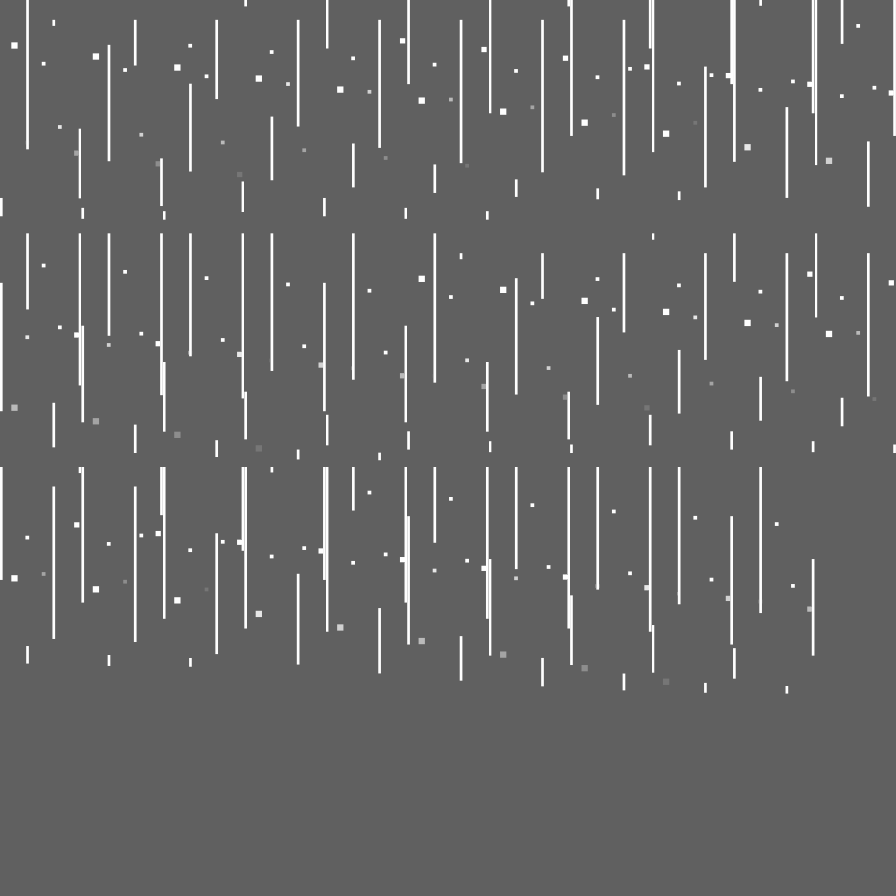
Give the GLSL for this pattern, as a Shadertoy shader.

```glsl
// Rain drawn as a sheet of animation frames: white streaks grow, then shrink
// away, while small square sparks sink and fade. Each tile of the grid is one
// frame; all shapes follow easing formulas of the frame number.

const float UNITS = 768.0;                 // design units across the canvas
const float COLUMNS = 11.0;
const float FRAME_HEIGHT = 200.0;
const float FRAME_COUNT = 32.0;
const float PERIOD = 16.0;                 // frames in one loop
const float HALF_LOOP = 8.0;
const float STREAK_WIDTH = 2.3;
const float STREAK_FIRST_X = 1.1;
const float STREAK_SPACING = 22.5;
const float GROWTH_FRAMES = 7.14;
const float SINK_SPEEDUP = 0.23;           // extra spark speed while fading
const float SMALL_SPARK = 3.2;
const float MEDIUM_SPARK = 4.5;
const float LARGE_SPARK = 5.4;
const vec3 BACKGROUND = vec3(0.376);
const vec3 WHITE = vec3(0.995);

// Share of a pixel-wide window at x that the span from lo to hi fills.
float spanCoverage(float x, float lo, float hi, float pixel) {
    float overlap = min(hi, x + 0.5 * pixel) - max(lo, x - 0.5 * pixel);
    return clamp(overlap / pixel, 0.0, 1.0);
}

float boxCoverage(vec2 p, vec2 lo, vec2 hi, vec2 pixel) {
    return spanCoverage(p.x, lo.x, hi.x, pixel.x)
         * spanCoverage(p.y, lo.y, hi.y, pixel.y);
}

// path: start, full length end, final top, final bottom.
float streak(vec2 p, vec2 pixel, float frame, float lane, float birth, vec4 path) {
    float age = mod(frame - birth, PERIOD);
    float top = path.x;
    float bottom;
    if (age < HALF_LOOP) {
        float left = (HALF_LOOP - 1.0 - age) / GROWTH_FRAMES;
        bottom = mix(path.y, path.x, left * left);
    } else {
        float left = (PERIOD - 1.0 - age) / HALF_LOOP;
        top = mix(path.z, path.x, left * left);
        bottom = mix(path.w, path.y, left * left);
    }
    float x = STREAK_FIRST_X + STREAK_SPACING * lane;
    float halfWidth = 0.5 * STREAK_WIDTH;
    return boxCoverage(p, vec2(x - halfWidth, top), vec2(x + halfWidth, bottom), pixel);
}

// A square that sinks at a steady speed, then faster as it fades.
float spark(vec2 p, vec2 pixel, float frame, float birth, vec2 start, float speed, float size) {
    float age = mod(frame - birth, PERIOD);
    float late = max(age - HALF_LOOP, 0.0);
    vec2 center = start + vec2(0.0, speed * (age + SINK_SPEEDUP * late));
    float fade = 1.0 - late / (HALF_LOOP - 1.0);
    return fade * boxCoverage(p, center - 0.5 * size, center + 0.5 * size, pixel);
}

void mainImage(out vec4 fragColor, in vec2 fragCoord) {
    // Canvas position, measured down from the top left
    vec2 uv = fragCoord / iResolution.xy;
    vec2 p = UNITS * vec2(uv.x, 1.0 - uv.y);
    vec2 pixel = UNITS / iResolution.xy;

    // Tile and frame number
    vec2 tileSize = vec2(UNITS / COLUMNS, FRAME_HEIGHT);
    vec2 tile = floor(p / tileSize);
    vec2 q = p - tile * tileSize;
    float frame = tile.x + COLUMNS * tile.y;

    // Streaks, in four lanes
    vec4 outerPath = vec4(0.0, 141.5, 181.0, 188.3);
    vec4 shortPath = vec4(0.0, 128.0, 164.0, 171.5);
    vec4 lowPath = vec4(17.0, 150.3, 188.0, 194.5);
    float light = streak(q, pixel, frame, 0.0, 3.0, outerPath);
    light = max(light, streak(q, pixel, frame, 1.0, 9.0, shortPath));
    light = max(light, streak(q, pixel, frame, 2.0, 0.0, lowPath));
    light = max(light, streak(q, pixel, frame, 3.0, 6.0, outerPath));

    // Sparks between the lanes
    light = max(light, spark(q, pixel, frame, 0.0, vec2(12.4, 39.0), 9.45, LARGE_SPARK));
    light = max(light, spark(q, pixel, frame, 2.0, vec2(23.4, 39.2), 5.4, SMALL_SPARK));
    light = max(light, spark(q, pixel, frame, 10.0, vec2(37.4, 22.2), 5.4, SMALL_SPARK));
    light = max(light, spark(q, pixel, frame, 7.0, vec2(51.3, 59.0), 5.4, SMALL_SPARK));
    light = max(light, spark(q, pixel, frame, 4.0, vec2(65.8, 35.0), 7.45, MEDIUM_SPARK));

    light *= step(frame, FRAME_COUNT - 0.5);
    fragColor = vec4(mix(BACKGROUND, WHITE, light), 1.0);
}
```
